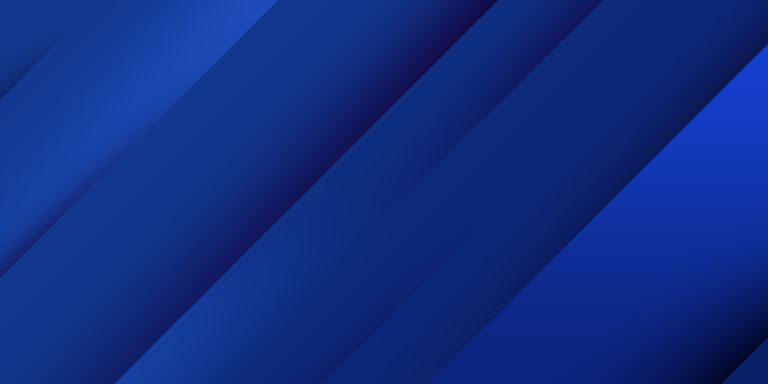
Reproduce this background procedurally as a WebGL 1 fragment shader.

```glsl
precision highp float;
// Overlapping diagonal blue panels, each casting a soft shadow on the one
// to its left. Every edge is a line of constant "d", the distance along the
// falling diagonal; shadows and glows fade with the depth below the top.

uniform vec2 u_resolution;

// Panel edges along the diagonal, in canvas heights
const float EDGE_CORNER = 0.260;
const float EDGE_GLOW = 0.724;
const float EDGE_DEEP = 1.297;
const float EDGE_UPPER = 1.570;
const float EDGE_LOWER = 1.841;
const float EDGE_BRIGHT = 2.115;
const float EDGE_LAST = 2.880;

const vec3 BASE_LEFT = vec3(0.072, 0.220, 0.560);
const vec3 BASE_RIGHT = vec3(0.046, 0.155, 0.470);
const vec3 GLOW = vec3(0.110, 0.300, 0.730);
const vec3 FOOT_GLOW = vec3(0.085, 0.250, 0.630);
const vec3 BRIGHT_TOP = vec3(0.080, 0.255, 0.820);
const vec3 BRIGHT_FOOT = vec3(0.045, 0.145, 0.500);
const vec3 LAST_PANEL = vec3(0.040, 0.125, 0.410);
const vec3 VIOLET = vec3(0.075, 0.030, 0.270);
const vec3 NAVY = vec3(0.050, 0.070, 0.270);
const vec3 MIDNIGHT = vec3(0.005, 0.025, 0.160);

// Antialiased mask, 1 to the right of an edge
float beyond(float edge, float d) {
  float blur = 1.5 / u_resolution.y;
  return smoothstep(edge - blur, edge + blur, d);
}

// Shadow that deepens towards an edge and stops there
float shadow(float edge, float width, float d) {
  float rise = clamp((d - edge + width) / width, 0.0, 1.0);
  return rise * rise * (1.0 - beyond(edge, d));
}

void main() {
  vec2 p = gl_FragCoord.xy / u_resolution * vec2(2.0, 1.0);
  float depth = 1.0 - p.y;
  float d = p.x + depth;

  // Shared base of the left panels
  vec3 color = mix(BASE_LEFT, BASE_RIGHT, smoothstep(0.6, 1.9, d));

  // Glowing band and the lit foot of the middle panel
  float band = smoothstep(0.28, 0.70, d) * (1.0 - beyond(EDGE_GLOW, d));
  color = mix(color, GLOW, band * mix(1.0, 0.35, depth / 0.7));
  float foot = beyond(EDGE_DEEP, d) * (1.0 - smoothstep(1.30, 1.65, d));
  color = mix(color, FOOT_GLOW, foot * smoothstep(0.45, 1.0, depth));

  // Cast shadows, left to right
  color = mix(color, NAVY, shadow(EDGE_CORNER, 0.16, d)
    * 0.50 * smoothstep(0.04, 0.25, depth));
  color = mix(color, VIOLET, shadow(EDGE_GLOW, 0.13, d)
    * 0.60 * smoothstep(0.10, 0.70, depth));
  color = mix(color, VIOLET, shadow(EDGE_DEEP, 0.34, d)
    * mix(1.0, 0.45, depth));
  color = mix(color, VIOLET, shadow(EDGE_UPPER, 0.24, d)
    * 0.65 * (1.0 - smoothstep(0.0, 0.68, depth)));
  color = mix(color, VIOLET, shadow(EDGE_LOWER, 0.18, d)
    * 0.30 * smoothstep(0.42, 0.95, depth));
  color = mix(color, NAVY, shadow(EDGE_BRIGHT, 0.26, d)
    * mix(0.95, 0.25, depth));

  // Bright panel, darkening downwards and into its far corner
  vec3 bright = mix(BRIGHT_TOP, BRIGHT_FOOT, smoothstep(0.05, 1.0, depth));
  bright = mix(bright, MIDNIGHT, shadow(EDGE_LAST, 0.48, d)
    * smoothstep(0.45, 0.95, depth));
  color = mix(color, bright, beyond(EDGE_BRIGHT, d));

  color = mix(color, LAST_PANEL, beyond(EDGE_LAST, d));
  gl_FragColor = vec4(color, 1.0);
}
```
